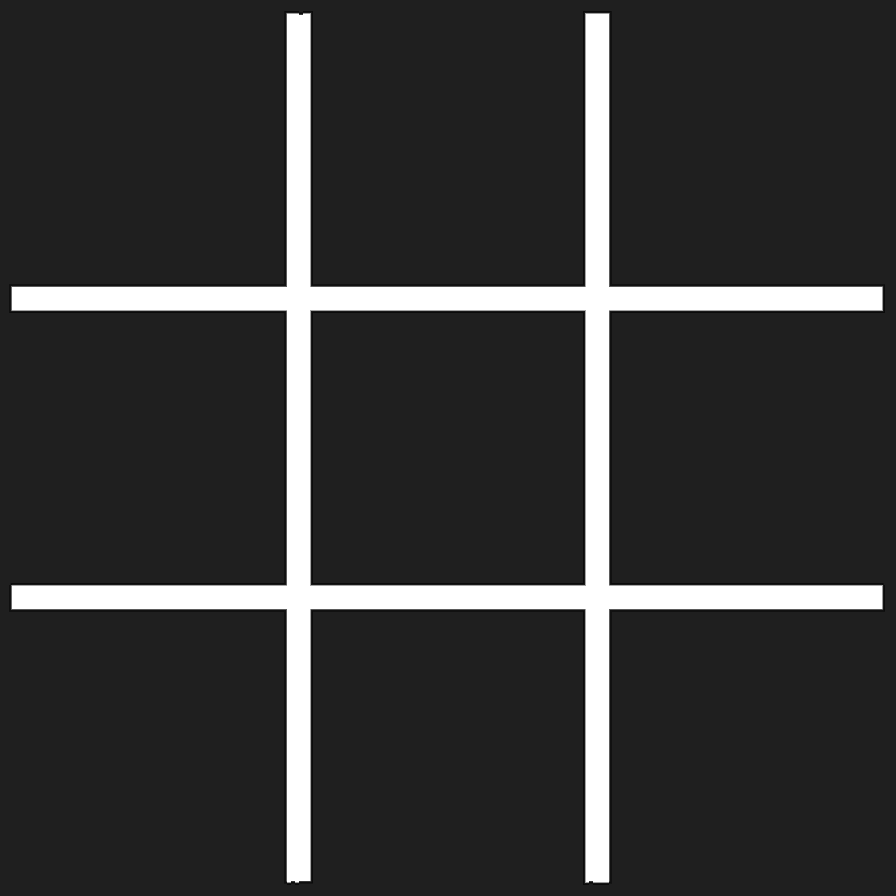
Write a Shadertoy shader that draws this pattern.

```glsl
// A three by three board: two upright and two level white bars on charcoal.
// Each bar is a box distance; its ends are slightly nicked by a hash, and a
// thin darker rim follows the outline of their union.

#define CELLS 3.0            // cells across and down
#define BAR_WIDTH 0.02664
#define END_MARGIN 0.0150    // gap between bar ends and canvas border
#define LEFT_MARGIN 0.0130   // level bars reach a little further left
#define NICK_DEPTH 0.0016
#define NICK_SIZE 0.0045
#define RIM_START 0.0012
#define RIM_END 0.0027
#define GROUND_COLOR vec3(0.123)
#define RIM_COLOR vec3(0.04)
#define BAR_COLOR vec3(1.0)

float hash(vec2 p) {
    vec3 q = fract(vec3(p.xyx) * 0.1031);
    q += dot(q, q.yzx + 33.33);
    return fract((q.x + q.y) * q.z);
}

// Depth of the wear at one bar end, varying across its width
float nick(float across, float endId, float chance) {
    float chip = floor(across / NICK_SIZE);
    return NICK_DEPTH * step(1.0 - chance, hash(vec2(chip, endId)));
}

// p.x runs across the bar, measured from its axis; p.y runs along it
float barDistance(vec2 p, float startMargin, float chance, float id) {
    float start = startMargin + nick(p.x, 2.0 * id, chance);
    float end = 1.0 - END_MARGIN - nick(p.x, 2.0 * id + 1.0, chance);
    return max(abs(p.x) - 0.5 * BAR_WIDTH, max(start - p.y, p.y - end));
}

float coverage(float d, float pixel) {
    return clamp(0.5 - d / pixel, 0.0, 1.0);
}

void mainImage(out vec4 fragColor, in vec2 fragCoord) {
    vec2 uv = fragCoord / iResolution.xy;
    float pixel = 1.0 / min(iResolution.x, iResolution.y);

    // Union of the bars on the inner cell borders
    float d = 1.0;
    for (float i = 1.0; i < CELLS; i++) {
        vec2 offset = vec2(i / CELLS, 0.0);
        d = min(d, barDistance(uv - offset, END_MARGIN, 0.35, i));
        d = min(d, barDistance(uv.yx - offset, LEFT_MARGIN, 0.08, i + CELLS));
    }

    // Ground, rim, then bars
    float rim = coverage(d - RIM_END, pixel) - coverage(d - RIM_START, pixel);
    vec3 color = mix(GROUND_COLOR, RIM_COLOR, rim);
    color = mix(color, BAR_COLOR, coverage(d, pixel));
    fragColor = vec4(color, 1.0);
}
```
